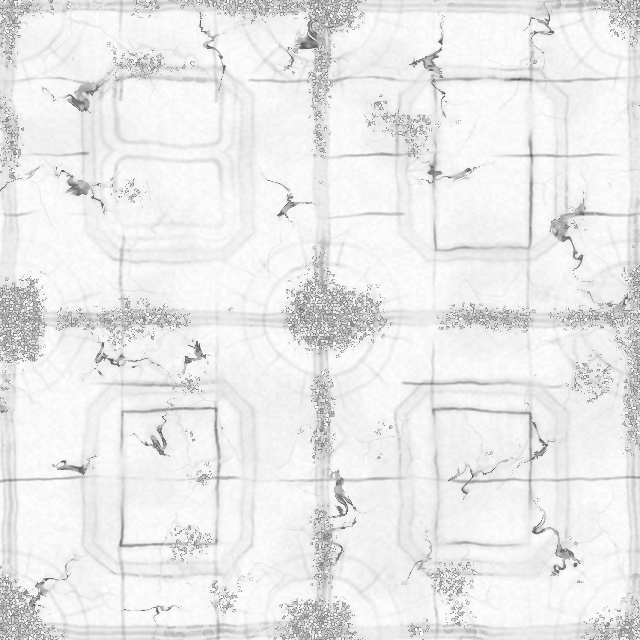
This texture map is drawn by a Shadertoy shader. Its source:

```glsl
// Worn white stone paving: a two by two layout of square panels with inset frames,
// fanned corners and thin joints. Distance functions draw the masonry; noise and
// Voronoi cells add gravel, stains and tapering cracks that differ in every panel.

const float PANEL_SIZE = 0.49;
const vec2 GRID_CENTER = vec2(0.503);
const float CRACK_CELLS = 5.0;

float hash(vec2 p) { return fract(sin(dot(p, vec2(127.1, 311.7))) * 43758.5453); }
vec2 hash2(vec2 p) { return vec2(hash(p), hash(p + 57.3)); }

float noise(vec2 p) {
    vec2 i = floor(p), f = fract(p);
    f = f * f * (3.0 - 2.0 * f);
    return mix(mix(hash(i), hash(i + vec2(1, 0)), f.x),
               mix(hash(i + vec2(0, 1)), hash(i + vec2(1, 1)), f.x), f.y);
}

float fbm(vec2 p) {
    float sum = 0.0, amp = 0.533;
    for (int i = 0; i < 4; i++) {
        sum += amp * noise(p);
        p = p * 2.03 + 17.1;
        amp *= 0.5;
    }
    return sum;
}

// Voronoi: nearest distance, gap to the second nearest, random cell value
vec3 voronoi(vec2 p) {
    vec2 base = floor(p);
    float near = 9.0, second = 9.0, id = 0.0;
    for (int y = -1; y <= 1; y++)
    for (int x = -1; x <= 1; x++) {
        vec2 c = base + vec2(x, y);
        float d = length(c + hash2(c) - p);
        if (d < near) { second = near; near = d; id = hash(c + 3.7); }
        else second = min(second, d);
    }
    return vec3(near, second - near, id);
}

float stroke(float d, float w) { return 1.0 - smoothstep(0.0, w, abs(d)); }
float below(float x, float lo, float hi) { return 1.0 - smoothstep(lo, hi, x); }

float roundBox(vec2 p, vec2 halfSize, float radius) {
    vec2 d = abs(p) - halfSize + radius;
    return length(max(d, 0.0)) + min(max(d.x, d.y), 0.0) - radius;
}

// Darkness of the joints inside one panel; q runs from 0 to 1
float masonry(vec2 q, vec2 id, float wear) {
    float top = step(0.0, id.y);
    float slabs = top * (1.0 - step(0.0, id.x));
    vec2 m = q - vec2(0.513, 0.49);
    vec2 c = min(q, 1.0 - q);
    float r = length(c), edge = min(c.x, c.y);
    float faint = mix(0.3, 1.0, wear);

    // panel borders with a pale raised strip
    float dark = 0.05 * below(edge, 0.012, 0.035) + 0.08 * faint * stroke(edge - 0.02, 0.008);
    dark += 0.12 * wear * stroke(edge, 0.012);

    // broad chamfered frame with two worn edges
    float frame = roundBox(m, vec2(0.25, 0.29), 0.02);
    frame = max(frame, (abs(m.x) + abs(m.y) - 0.46) * 0.707);
    dark += 0.03 * below(abs(frame), 0.015, 0.04);
    dark += 0.07 * faint * (stroke(frame - 0.018, 0.010) + 0.6 * stroke(frame + 0.018, 0.010));

    // inner square, or a pair of rounded slabs
    float square = roundBox(m, vec2(0.152, mix(0.215, 0.27, top)), 0.004);
    float pair = roundBox(vec2(m.x, abs(m.y - 0.04) - 0.13), vec2(0.17, 0.105), 0.035);
    dark += (1.0 - slabs) * (0.34 * wear * stroke(square, 0.008) + 0.05 * stroke(square, 0.025));
    dark += slabs * faint * (0.10 * stroke(pair, 0.014) + 0.06 * stroke(pair - 0.04, 0.012));

    // long joints
    float outer = smoothstep(0.24, 0.26, abs(m.x));
    float rows = stroke(q.y - mix(0.485, 0.52, top), 0.008);
    rows = max(rows, stroke(q.y - mix(0.79, 0.76, top), 0.008) * mix(1.0 - outer, 1.0, top));
    rows = max(rows, stroke(q.y - mix(0.18, 0.33, top), 0.008) * outer * top);
    dark += 0.28 * wear * rows * smoothstep(0.18, 0.3, r) * mix(1.0, outer, slabs);
    dark += 0.12 * wear * stroke(abs(m.x) - 0.152, 0.010) * step(0.2, abs(m.y));

    // corner arcs and a few radial stones
    float spoke = r * (fract(atan(c.y, c.x) * 1.91) - 0.5) / 1.91;
    float ring = smoothstep(0.17, 0.19, r) * below(r, 0.25, 0.34);
    dark += faint * (0.07 * stroke(r - 0.18, 0.012) + 0.05 * stroke(r - 0.25, 0.012));
    return dark + 0.06 * faint * stroke(spoke, 0.010) * ring;
}

// Signed distance to scattered forked cracks, in crack cell units
float cracks(vec2 p) {
    vec2 base = floor(p);
    p += 0.18 * (vec2(noise(p * 6.0), noise(p * 6.0 + 31.0)) - 0.5);
    p += 0.09 * (vec2(noise(p * 21.0), noise(p * 21.0 + 9.0)) - 0.5);
    p += 0.03 * (vec2(noise(p * 60.0), noise(p * 60.0 + 5.0)) - 0.5);
    float best = 9.0, ragged = noise(p * 34.0);
    for (int y = -1; y <= 1; y++)
    for (int x = -1; x <= 1; x++) {
        vec2 c = base + vec2(x, y);
        if (hash(c + 8.1) > 0.85) continue;
        vec2 v = p - c - 0.15 - 0.7 * hash2(c + 2.4);
        float angle = 6.283 * hash(c + 5.2);
        float width = mix(0.012, 0.05, hash(c + 6.6));
        for (int arm = 0; arm < 3; arm++) {
            float k = float(arm);
            float len = mix(0.18, 0.58, hash(c + 11.0 + k)) * (1.0 - 0.25 * k);
            vec2 dir = vec2(cos(angle), sin(angle));
            float t = clamp(dot(v, dir) / len, 0.0, 1.0);
            float w = mix(width, 0.004, sqrt(t)) * (0.4 + ragged);
            best = min(best, length(v - dir * len * t) - w + 0.016 * t * ragged);
            angle += 1.9 + 1.1 * hash(c + 21.0 + k);
        }
    }
    return best;
}

void mainImage(out vec4 fragColor, in vec2 fragCoord) {
    vec2 uv = fragCoord / iResolution.xy;
    vec2 bend = vec2(fbm(uv * 14.0), fbm(uv * 14.0 + 40.0)) - 0.5;
    vec2 g = (uv - GRID_CENTER) / PANEL_SIZE + 0.035 * bend;
    vec2 id = floor(g), q = g - id, c = min(q, 1.0 - q);
    float cloud = fbm(uv * 8.0 + 4.0), patches = fbm(uv * 10.0 + 23.0);

    // stone surface, joints and hairline seams
    float shade = 0.995 - 0.035 * noise(uv * 210.0) - 0.035 * smoothstep(0.48, 0.75, cloud);
    float joints = masonry(q, id, smoothstep(0.25, 0.7, fbm(uv * 12.0 + 70.0)));
    vec3 seams = voronoi(uv * 11.0 + bend);
    shade -= joints + 0.05 * stroke(seams.y, 0.07) * smoothstep(0.42, 0.6, patches);

    // small round stains beside the joints
    vec3 spots = voronoi(uv * 48.0);
    float stain = smoothstep(0.03, 0.10, joints) * smoothstep(0.45, 0.62, patches);
    shade -= stain * (0.07 * below(spots.x, 0.2, 0.5) + 0.07 * stroke(spots.x - 0.35, 0.12));

    // fine gravel at crossings, along borders and in loose patches
    float crossing = below(length(c) + 0.35 * (cloud - 0.5), 0.03, 0.13);
    float border = below(min(c.x, c.y), 0.0, 0.05) * smoothstep(0.50, 0.68, cloud);
    float loose = 0.55 * smoothstep(0.63, 0.80, patches);
    float gravel = max(crossing, max(border * 0.8, loose));
    vec3 grain = voronoi(uv * 215.0);
    float stone = mix(0.50, mix(0.66, 1.0, grain.z), smoothstep(0.03, 0.3, grain.y));
    float settled = smoothstep(-0.1, 0.1, gravel - hash(vec2(grain.z, 4.0)));
    shade -= 0.08 * gravel;
    shade = mix(shade, stone, 0.9 * settled * step(0.02, gravel));

    // cracks: grey fill with a dark broken rim
    float d = cracks(uv * CRACK_CELLS);
    float fill = mix(0.62, 0.80, noise(uv * 150.0));
    fill -= 0.28 * stroke(d + 0.006, 0.016) * smoothstep(0.3, 0.6, noise(uv * 110.0));
    shade -= 0.03 * below(d, 0.0, 0.05);
    shade = mix(shade, fill, below(d, -0.004, 0.008));

    fragColor = vec4(vec3(clamp(shade, 0.25, 1.0)), 1.0);
}
```
